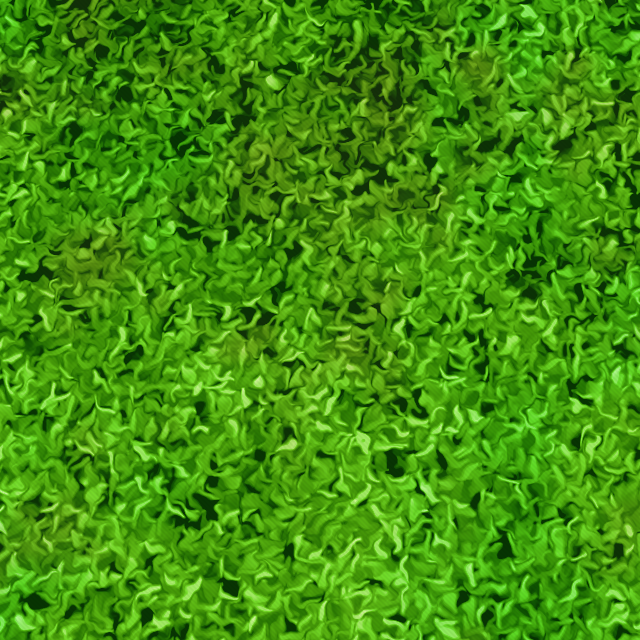
A three.js fragment shader for this texture:

```glsl
varying vec2 vUv;

const int LAYERS = 6;
const float BLADE_GRID = 29.0;

// Sine-free hash: three values in 0..1 per cell
vec3 hash3(vec2 cell) {
  vec3 h = fract(cell.xyx * vec3(0.1031, 0.1030, 0.0973));
  h += dot(h, h.yxz + 33.33);
  return fract((h.xxy + h.yzz) * h.zyx);
}

float valueNoise(vec2 p) {
  vec2 cell = floor(p);
  vec2 f = fract(p);
  f = f * f * (3.0 - 2.0 * f);
  float low = mix(hash3(cell).x, hash3(cell + vec2(1.0, 0.0)).x, f.x);
  float high = mix(hash3(cell + vec2(0.0, 1.0)).x, hash3(cell + 1.0).x, f.x);
  return mix(low, high, f.y);
}

float fbm(vec2 p) {
  float sum = 0.0;
  float weight = 0.55;
  for (int i = 0; i < 3; i++) {
    sum += weight * valueNoise(p);
    p = p * 2.03 + 11.7;
    weight *= 0.5;
  }
  return sum;
}

// Bent, tapered capsule: x is signed distance, y is position along the blade
vec2 bladeShape(vec2 p, float angle, float halfLength, float halfWidth, float bend) {
  float c = cos(angle);
  float s = sin(angle);
  p = vec2(c * p.x + s * p.y, c * p.y - s * p.x);
  p.y += bend * (p.x * p.x - 0.1);
  float along = clamp(p.x / halfLength, -1.0, 1.0);
  float radius = halfWidth * (1.0 - 0.3 * along * along);
  return vec2(length(p - vec2(along * halfLength, 0.0)) - radius, along);
}

// Paints one layer of scattered blades over the tone below
float bladeLayer(float tone, vec2 p, float baseTone, float seed) {
  vec2 home = floor(p);
  for (int y = -1; y <= 1; y++) {
    for (int x = -1; x <= 1; x++) {
      vec2 cell = home + vec2(float(x), float(y));
      vec3 place = hash3(cell + seed);
      vec3 look = hash3(cell + seed + 71.0);
      float angle = 0.9 + (place.z + look.x - 1.0) * 2.4;
      float halfLength = mix(0.2, 0.56, look.y);
      float halfWidth = mix(0.1, 0.18, place.z);
      float bend = (look.x - 0.5) * 1.4;
      vec2 blade = bladeShape(p - cell - place.xy, angle, halfLength, halfWidth, bend);
      float bladeTone = baseTone + (look.z - 0.5) * 0.58 + 0.1 * blade.y;
      tone *= 1.0 - 0.2 * smoothstep(0.22, 0.0, blade.x);
      tone = mix(tone, bladeTone, smoothstep(0.11, -0.1, blade.x));
    }
  }
  return tone;
}

// Green ramp from deep shade to pale highlight
vec3 grassColor(float tone) {
  vec3 c = mix(vec3(0.03, 0.20, 0.01), vec3(0.07, 0.32, 0.01), smoothstep(-0.08, 0.06, tone));
  c = mix(c, vec3(0.16, 0.46, 0.01), smoothstep(0.06, 0.20, tone));
  c = mix(c, vec3(0.26, 0.58, 0.03), smoothstep(0.20, 0.41, tone));
  c = mix(c, vec3(0.35, 0.70, 0.07), smoothstep(0.41, 0.64, tone));
  c = mix(c, vec3(0.45, 0.84, 0.16), smoothstep(0.64, 0.84, tone));
  c = mix(c, vec3(0.62, 0.90, 0.38), smoothstep(0.84, 0.98, tone));
  return mix(c, vec3(0.84, 0.96, 0.64), smoothstep(1.05, 1.25, tone));
}

// Faint diagonal screen weave
float weave(vec2 uv, float period) {
  float stripe = abs(fract((uv.x + uv.y) / period) - 0.5) * 2.0;
  return smoothstep(0.0, 1.0, stripe) - 0.5;
}

void main() {
  // Blades grow slightly larger toward the bottom, with ragged outlines
  vec2 lawn = (vUv - 0.5) * (1.0 + 0.14 * vUv.y) * BLADE_GRID + 60.0;
  vec2 ragged = vec2(valueNoise(lawn * 2.3), valueNoise(lawn * 2.3 + 40.0)) - 0.5;
  lawn += 0.42 * ragged;

  // Shaded ground, then blades from low to high around dark gaps
  float gap = smoothstep(0.5, 0.85, valueNoise(lawn * 1.4 + 9.0));
  float tone = 0.08 + 0.3 * valueNoise(lawn * 1.6);
  for (int i = 0; i < LAYERS; i++) {
    float level = float(i) / float(LAYERS - 1);
    float seed = float(i) * 37.0;
    tone -= 0.1 * gap;
    tone = bladeLayer(tone, lawn + float(i) * 0.37, mix(0.42, 0.77, level), seed);
  }

  // Broad light and dry patches, denser toward the top
  float light = fbm(vUv * 5.0 + 3.0) - 0.48;
  float dry = smoothstep(0.46, 0.9, fbm(vUv * 7.0 + 21.0) + 0.26 * (vUv.y - 0.5));
  float lush = smoothstep(0.4, 0.75, fbm(vUv * 4.0 + 47.0)) * (1.0 - dry);
  tone += 0.46 * light + 0.2 * (0.5 - vUv.y) - 0.1 * dry;

  vec3 color = grassColor(tone);
  color = mix(color, color * vec3(1.1, 0.86, 1.0) + vec3(0.07, 0.0, 0.04), 0.7 * dry);
  color = mix(color, color * vec3(0.65, 1.0, 0.85), 0.6 * lush);
  color *= 1.0 + 0.05 * weave(vUv, 0.0075);
  gl_FragColor = vec4(color, 1.0);
}
```
